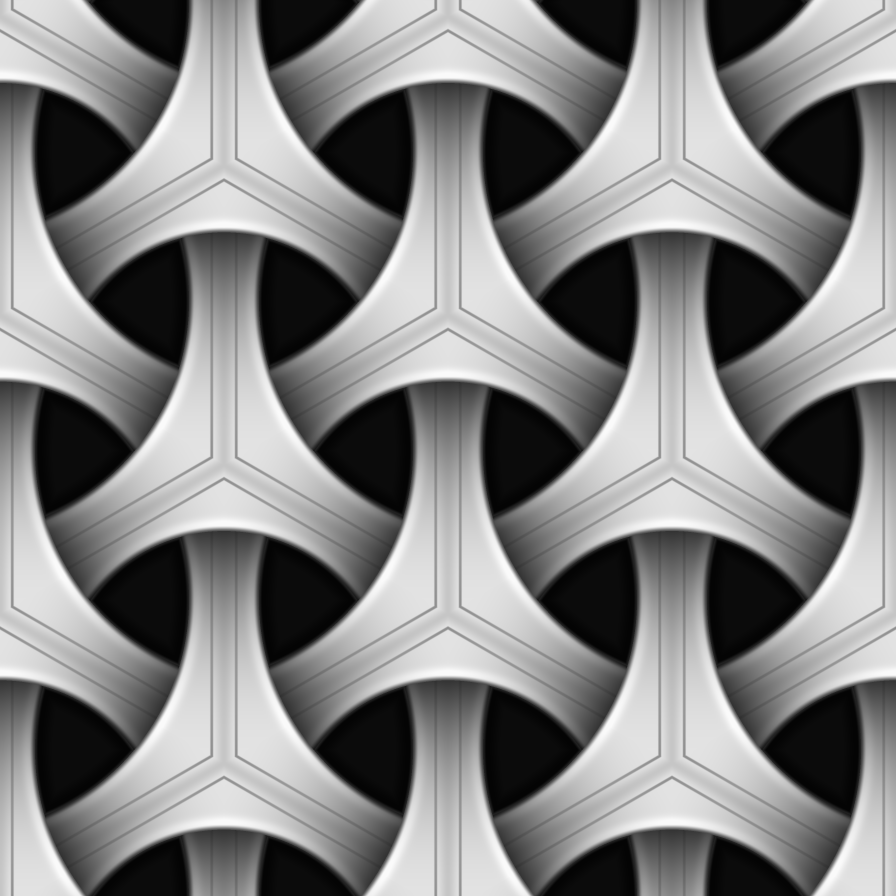
Give the GLSL for this pattern, as a WebGL 1 fragment shader.

```glsl
precision highp float;

uniform vec2 u_resolution;

// Lengths are in row heights; the canvas is three rows by four columns
#define ROWS 3.0
#define COLUMN_STEP 0.75
#define FIRST_CENTRE_Y 0.945
#define SIDE_CENTRE vec2(0.898, 0.547)
#define SIDE_RADIUS 0.781
#define BASE_CENTRE vec2(0.0, -0.770)
#define BASE_RADIUS 0.547
#define ARM_LENGTHS vec2(0.777, 0.625)
#define GROOVE_OFFSET 0.041
#define GROOVE_WIDTH 0.0045
#define REACH 0.84
#define LIT_TONE 0.89

// Positive inside the tripod, whose three edges are concave arcs
float tripodEdge(vec2 p) {
    float side = length(vec2(abs(p.x), p.y) - SIDE_CENTRE) - SIDE_RADIUS;
    float base = length(p - BASE_CENTRE) - BASE_RADIUS;
    return min(side, base);
}

float tripodTone(vec2 p, float edge) {
    // Position along and across the nearest arm
    float alongUp = p.y;
    float alongSide = dot(vec2(abs(p.x), p.y), vec2(0.866, -0.5));
    float along = max(alongUp, alongSide);
    float across = sqrt(max(dot(p, p) - along * along, 0.0));
    float armLength = alongUp > alongSide ? ARM_LENGTHS.x : ARM_LENGTHS.y;
    float t = clamp(along / armLength, 0.0, 1.0);

    // Arms darken where they pass below the next tripod
    float tone = mix(LIT_TONE, 0.21, pow(t, 2.2));

    // Shallow channel between two engraved lines
    float channel = 1.0 - smoothstep(0.0, GROOVE_OFFSET, across);
    float line = 1.0 - smoothstep(0.4, 1.6, abs(across - GROOVE_OFFSET) / GROOVE_WIDTH);
    tone *= 1.0 - 0.13 * channel * (1.0 - 0.6 * t);
    tone *= 1.0 - 0.38 * line * (1.0 - 0.75 * t);

    // Bright rim with a dark rounded border
    float rim = (edge - 0.024) / 0.021;
    tone += 0.13 * exp(-rim * rim) * (1.0 - 0.5 * t);
    tone *= mix(0.32, 1.0, smoothstep(-0.002, 0.019, edge));
    return min(tone, 0.98);
}

float weave(vec2 p) {
    float nearest = REACH;
    float ownerEdge = -1.0;
    float closestEdge = -1.0;
    vec2 ownerPoint = vec2(0.0);
    float column = floor(p.x / COLUMN_STEP);

    // The nearest tripod that covers the point lies on top
    for (int i = -1; i <= 2; i++) {
        float c = column + float(i);
        float y = p.y - FIRST_CENTRE_Y - 0.5 * mod(c, 2.0);
        y = fract(y + 0.5) - 0.5;
        for (int j = -1; j <= 1; j++) {
            vec2 q = vec2(p.x - c * COLUMN_STEP, y + float(j));
            float range = length(q);
            if (range < REACH) {
                float edge = tripodEdge(q);
                closestEdge = max(closestEdge, edge);
                if (edge > 0.0 && range < nearest) {
                    nearest = range;
                    ownerEdge = edge;
                    ownerPoint = q;
                }
            }
        }
    }
    float holeTone = mix(0.045, 0.015, smoothstep(-0.07, -0.015, closestEdge));
    // Soft light spill on the lip of each hole
    holeTone += 0.12 * smoothstep(-0.012, 0.0, closestEdge);
    return ownerEdge > 0.0 ? tripodTone(ownerPoint, ownerEdge) : holeTone;
}

void main() {
    // Average a three by three grid inside each pixel
    float tone = 0.0;
    for (int i = -1; i <= 1; i++) {
        for (int j = -1; j <= 1; j++) {
            vec2 offset = vec2(float(i), float(j)) / 3.0;
            tone += weave((gl_FragCoord.xy + offset) / u_resolution * ROWS);
        }
    }
    gl_FragColor = vec4(vec3(tone / 9.0), 1.0);
}
```
